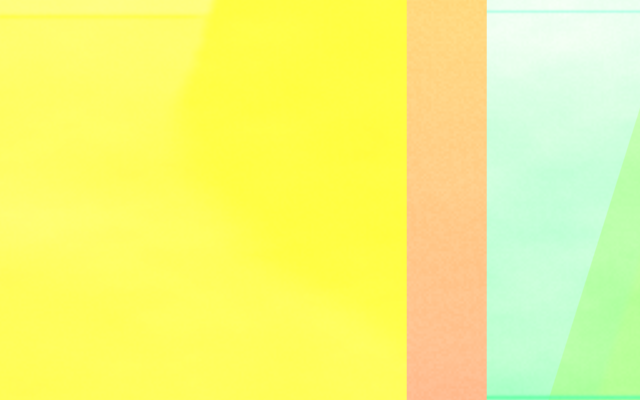
A Shadertoy shader for this background:

```glsl
// Sunlit paper panels: a broad yellow field, a peach column and a mint pane.
// Bands are split by smooth edges, tinted by vertical gradients, and then
// weathered with soft value noise, faint ruled lines and slanted green shade.

float hash(vec2 p) {
    return fract(sin(dot(p, vec2(127.1, 311.7))) * 43758.5453);
}

float valueNoise(vec2 p) {
    vec2 cell = floor(p), f = fract(p);
    f = f * f * (3.0 - 2.0 * f);
    return mix(mix(hash(cell), hash(cell + vec2(1, 0)), f.x),
               mix(hash(cell + vec2(0, 1)), hash(cell + vec2(1, 1)), f.x), f.y);
}

// Layered noise centred on zero
float mottling(vec2 p) {
    float sum = 0.0, weight = 0.5;
    for (int i = 0; i < 4; i++) {
        sum += weight * (valueNoise(p) - 0.5);
        p = p * 2.1 + 7.3;
        weight *= 0.5;
    }
    return sum;
}

// Soft horizontal stroke
float ruledLine(float y, float centre, float width) {
    float d = (y - centre) / width;
    return exp(-d * d);
}

vec3 yellowField(vec2 uv, float stain, float grain) {
    // The pale wash ends in a slanted edge that bows outward lower down
    float drop = 0.75 - uv.y;
    float edge = drop < 0.0 ? 0.28 - drop * 0.24 : 0.28 + 0.9 * drop * drop;
    float softness = mix(0.07, 0.012, smoothstep(0.4, 0.9, uv.y));
    edge += stain * 0.03;
    float pale = 1.0 - smoothstep(edge - softness, edge + softness, uv.x);

    float washBlue = 0.36 + 0.07 * smoothstep(0.5, 0.95, uv.y);
    washBlue += 0.08 * exp(-dot((uv - vec2(0.0, 0.45)) * vec2(5.0, 8.0),
                                (uv - vec2(0.0, 0.45)) * vec2(5.0, 8.0)));
    float blue = mix(0.275, washBlue, pale);

    // Lighter strip and ruled line at the top left
    blue += 0.08 * pale * smoothstep(0.957, 0.975, uv.y);
    float lineReach = 1.0 - smoothstep(0.29, 0.335, uv.x);
    blue -= 0.11 * lineReach * ruledLine(uv.y, 0.958, 0.006);
    return vec3(1.0, 0.993 + 0.01 * stain, blue + 0.08 * stain + 0.02 * grain);
}

vec3 peachColumn(vec2 uv, float stain, float grain) {
    vec3 colour = mix(vec3(1.0, 0.74, 0.57), vec3(1.0, 0.855, 0.50), uv.y);
    return colour + vec3(0.0, 0.03, 0.04) * stain + vec3(0.0, 0.03, 0.05) * grain;
}

vec3 mintPane(vec2 uv, float stain, float grain, float pixel) {
    vec3 colour = mix(vec3(0.71, 1.0, 0.80), vec3(0.79, 1.0, 0.86),
                      smoothstep(0.0, 0.5, uv.y));
    colour = mix(colour, vec3(0.94, 1.0, 0.95), smoothstep(0.62, 1.0, uv.y));
    colour.rb += vec2(0.15, 0.07) * stain;

    // Slanted shade with a brighter inner strip
    float slant = uv.x - 0.857 - 0.196 * uv.y;
    float shade = smoothstep(-pixel, pixel, slant);
    vec3 green = mix(vec3(0.69, 1.0, 0.63), vec3(0.77, 1.0, 0.70), uv.y / 0.73);
    green.rb += vec2(0.12, 0.10) * stain;
    green.rb += vec2(0.03, -0.03) * smoothstep(0.065, 0.085, slant);
    colour = mix(colour, green, shade);

    // Ruled lines near the top and along the foot
    colour = mix(colour, vec3(0.68, 1.0, 0.90), 0.75 * ruledLine(uv.y, 0.971, 0.004));
    colour = mix(colour, vec3(0.40, 1.0, 0.66), 0.85 * ruledLine(uv.y, 0.006, 0.006));
    return colour + vec3(0.02, 0.0, 0.02) * grain;
}

void mainImage(out vec4 fragColor, in vec2 fragCoord) {
    vec2 uv = fragCoord / iResolution.xy;
    float pixel = 1.0 / iResolution.x;

    // Broad horizontal stains and fine paper grain
    float stain = mottling(uv * vec2(7.0, 9.0));
    float grain = valueNoise(uv * vec2(256.0, 160.0)) - 0.5;

    vec3 colour = yellowField(uv, stain, grain);
    float column = smoothstep(-0.5 * pixel, 0.5 * pixel, uv.x - 0.6354);
    float pane = smoothstep(-0.5 * pixel, 0.5 * pixel, uv.x - 0.7604);
    colour = mix(colour, peachColumn(uv, stain, grain), column);
    colour = mix(colour, mintPane(uv, stain, grain, pixel), pane);
    fragColor = vec4(clamp(colour, 0.0, 1.0), 1.0);
}
```
